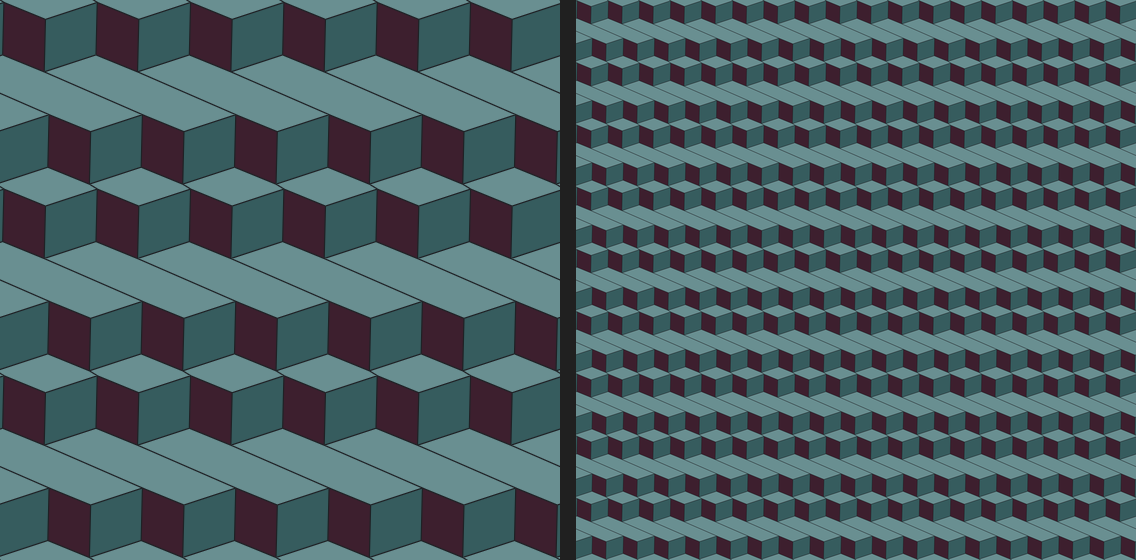
Left, the tile; right, the same tile 3 across and 3 down.
Give the GLSL for this pattern, as a WebGL 1 fragment shader.

```glsl
precision highp float;
// Rows of outlined oblique blocks, 6 across, with short and long tops by turns.
// Each row is a band between two zigzags; the top faces fill the gaps and are
// divided by slanted lines. Lengths are in block widths, with y pointing down.
uniform vec2 u_resolution;

const float FOLD = 0.445;        // where the front corner splits a block
const float SIDE_HEIGHT = 0.562;
const float DROP = 0.182;        // depth of the zigzag at the front corner

float zigzag(float x) {
  float t = fract(x);
  return DROP * min(t / FOLD, (1.0 - t) / (1.0 - FOLD));
}

// Position inside a row: x across one block, y below the zigzag top edge.
vec2 rowCoords(vec2 q) {
  float x = q.x + 0.024 * (q.y - zigzag(q.x));   // sides lean slightly
  return vec2(fract(x), q.y - zigzag(x));
}

// Distance to the top and bottom edges of a row of sides.
float rimDistance(vec2 r) {
  float slopeScale = r.x < FOLD ? 0.926 : 0.950;
  return slopeScale * min(abs(r.y), abs(r.y - SIDE_HEIGHT));
}

// Distance to the uprights of the sides.
float uprightDistance(vec2 r) {
  return min(min(r.x, 1.0 - r.x), abs(r.x - FOLD));
}

// Distance to the dividers that leave each lower front corner along run.
float dividerDistance(vec2 q, vec2 run) {
  vec2 d = q - vec2(FOLD - 0.013, SIDE_HEIGHT + DROP);
  float across = fract(d.x - d.y * run.x / run.y + 0.5) - 0.5;
  return abs(across) * run.y / length(run);
}

bool onSide(vec2 r) {
  return r.y > 0.0 && r.y < SIDE_HEIGHT;
}

vec2 fromRow(vec2 p, vec2 corner) {
  vec2 q = p - corner;
  return vec2(q.x, mod(q.y + 0.4, 2.0) - 0.4);
}

void main() {
  vec2 uv = gl_FragCoord.xy / u_resolution;
  vec2 p = 6.0 * vec2(uv.x, 1.0 - uv.y);
  float pixel = 6.0 / min(u_resolution.x, u_resolution.y);

  // Two staggered rows per vertical repeat
  vec2 qA = fromRow(p, vec2(0.042, 0.026));
  vec2 qB = fromRow(p, vec2(0.526, 1.229));
  vec2 rowA = rowCoords(qA);
  vec2 rowB = rowCoords(qB);

  // Faces and the lines within them
  vec3 color = vec3(0.41, 0.56, 0.57);
  float edge = min(rimDistance(rowA), rimDistance(rowB));
  if (onSide(rowA) || onSide(rowB)) {
    vec2 side = onSide(rowA) ? rowA : rowB;
    color = side.x < FOLD ? vec3(0.24, 0.12, 0.18) : vec3(0.21, 0.36, 0.37);
    edge = min(edge, uprightDistance(side));
  } else if (rowA.y > 0.0) {
    edge = min(edge, dividerDistance(qA, vec2(1.054, 0.459)));   // long tops
  } else {
    edge = min(edge, dividerDistance(qB, vec2(0.086, 0.053)));   // short tops
  }

  // Outline
  float ink = clamp((0.0066 - edge) / pixel + 0.5, 0.0, 1.0);
  gl_FragColor = vec4(mix(color, vec3(0.12, 0.13, 0.145), ink), 1.0);
}
```
